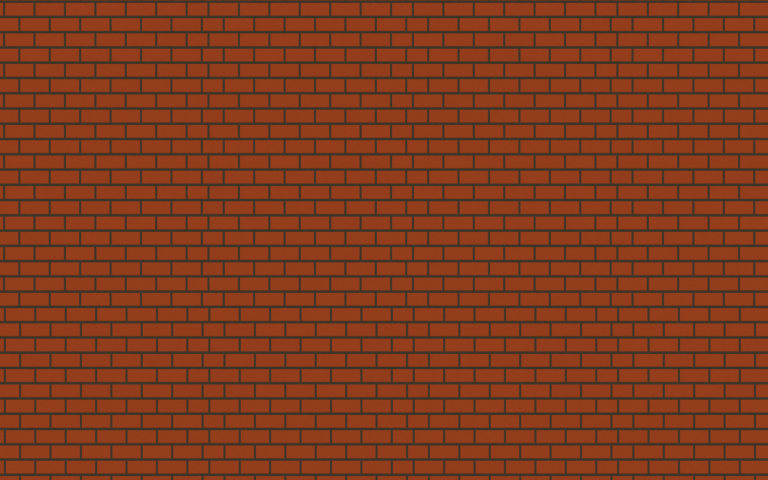
Write a WebGL 2 fragment shader that draws this pattern.

```glsl
#version 300 es
precision highp float;

uniform vec2 u_resolution;
out vec4 outColor;

float hash(vec2 p) {
    p = fract(p * vec2(0.1031, 0.1137));
    p += dot(p, p.yx + 33.33);
    return fract((p.x + p.y) * p.x * 47.3);
}

float noise(vec2 p) {
    vec2 i = floor(p), f = fract(p);
    f = f * f * (3.0 - 2.0 * f);
    return mix(mix(hash(i), hash(i + vec2(1, 0)), f.x),
               mix(hash(i + vec2(0, 1)), hash(i + vec2(1, 1)), f.x), f.y);
}

// Soft line of the given half width around zero
float line(float d, float halfWidth, float soft) {
    return 1.0 - smoothstep(halfWidth - soft, halfWidth + soft, abs(d));
}

void main() {
    // One unit is one course; y runs down from the top edge
    const float courses = 31.45;
    vec2 p = gl_FragCoord.xy / u_resolution.y;
    vec2 q = vec2(p.x, 1.0 - p.y) * courses - vec2(0.0, 0.115);
    float soft = max(0.75 * courses / u_resolution.y, 0.04);

    // Panels of seven bricks, the last one cut short
    const float panelWidth = 13.394, brickLength = 1.993;
    float course = floor(q.y);
    float x = q.x - 0.05 * step(20.0, course);
    float panel = floor(x / panelWidth);
    float start = 0.275 + 0.996 * mod(course, 2.0);
    float along = x - panel * panelWidth - start;
    float joint = clamp(round(along / brickLength), 0.0, 6.0);
    float dx = along - joint * brickLength;
    float dy = q.y - round(q.y);

    // Fired clay, with a faint tint per brick and fine grain
    float brick = clamp(floor(along / brickLength), -1.0, 6.0);
    if (brick < 0.0) { brick = 6.0; panel -= 1.0; }
    float tint = hash(vec2(brick + panel * 7.0 + 40.0, course + 9.0)) - 0.5;
    float grain = noise(q * vec2(5.0, 9.0) + 60.0) - 0.5;
    vec3 clay = vec3(0.58, 0.24, 0.11) * (1.0 + 0.02 * tint + 0.025 * grain);

    // Shaded brick edges beside the joints
    float shade = max(line(dy + 0.05, 0.07, soft), line(dx + 0.04, 0.05, soft));
    vec3 color = mix(clay, vec3(0.33, 0.18, 0.11), 0.4 * shade);

    // Grey mortar
    float mortar = max(line(dy, 0.075, soft), 0.95 * line(dx, 0.064, soft));
    vec3 grout = vec3(0.23, 0.205, 0.16) * (1.0 + 0.08 * grain);
    outColor = vec4(mix(color, grout, mortar), 1.0);
}
```
